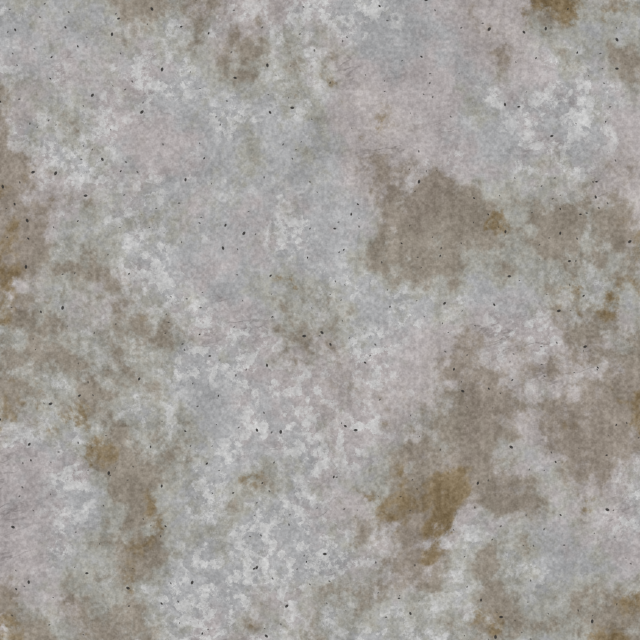
A Shadertoy shader for this texture:

```glsl
const vec3 CEMENT = vec3(0.648, 0.650, 0.655);
const vec3 LICHEN = vec3(0.622, 0.618, 0.584);
const vec3 ROSE   = vec3(0.682, 0.648, 0.646);
const vec3 CHALK  = vec3(0.765, 0.765, 0.762);
const vec3 STAIN  = vec3(0.530, 0.488, 0.438);
const vec3 OCHRE  = vec3(0.490, 0.415, 0.290);
const vec3 PIT    = vec3(0.200, 0.195, 0.190);

const float PATCH_SCALE = 6.5;
const float FLAKE_SCALE = 75.0;
const float GRAIN_SCALE = 230.0;
const float FRAY = 0.20;
const float MOTTLE = 0.17;
const float GRAIN = 0.140;
const float STREAK = 0.050;

float hash(vec2 p) {
    vec3 q = fract(vec3(p.xyx) * 0.1031);
    q += dot(q, q.yzx + 33.33);
    return fract((q.x + q.y) * q.z);
}

float valueNoise(vec2 p) {
    vec2 cell = floor(p), f = fract(p);
    f = f * f * (3.0 - 2.0 * f);
    float low = mix(hash(cell), hash(cell + vec2(1, 0)), f.x);
    float high = mix(hash(cell + vec2(0, 1)), hash(cell + vec2(1, 1)), f.x);
    return mix(low, high, f.y);
}

// Rotated octaves, normalised to a mean of one half
float fractalNoise(vec2 p, int octaves) {
    const mat2 TURN = mat2(1.6, 1.2, -1.2, 1.6);
    float sum = 0.0, total = 0.0, weight = 1.0;
    for (int i = 0; i < octaves; i++) {
        sum += weight * valueNoise(p);
        total += weight;
        weight *= 0.60;
        p = TURN * p + 17.3;
    }
    return sum / total;
}

// Cellular specks: a few cells hold one small, slightly oval pit
float pits(vec2 uv, float scale, float share, float radius, float pixel) {
    vec2 p = uv * scale, home = floor(p);
    float cover = 0.0;
    for (int y = -1; y <= 1; y++)
    for (int x = -1; x <= 1; x++) {
        vec2 cell = home + vec2(x, y);
        vec2 centre = cell + vec2(hash(cell + 11.0), hash(cell + 47.0));
        float angle = 6.2832 * hash(cell + 83.0);
        vec2 axis = vec2(cos(angle), sin(angle));
        vec2 d = (p - centre) / scale;
        d = vec2(dot(d, axis), 1.5 * dot(d, vec2(-axis.y, axis.x)));
        float size = radius * mix(0.5, 1.2, hash(cell + 129.0));
        float spot = 1.0 - smoothstep(-pixel, pixel, length(d) - size);
        cover = max(cover, spot * step(hash(cell + 201.0), share));
    }
    return cover;
}

void mainImage(out vec4 fragColor, in vec2 fragCoord) {
    float pixel = 1.0 / iResolution.y;
    vec2 uv = fragCoord * pixel;

    // Broad weathering, with a slow sine warp and frayed borders
    vec2 warped = uv + 0.018 * sin(uv.yx * vec2(13.0, 17.0) + vec2(1.0, 4.0));
    float fray = FRAY * (fractalNoise(uv * 60.0 + 211.0, 4) - 0.5);
    float weather = fractalNoise(warped * PATCH_SCALE + 3.7, 7) + fray;
    float warm = smoothstep(0.42, 0.56, weather);
    float stain = smoothstep(0.54, 0.66, weather);
    float rose = smoothstep(0.46, 0.64, fractalNoise(warped * 5.0 + 61.0, 6) - fray);
    float ochre = smoothstep(0.59, 0.73, fractalNoise(warped * 13.0 + 29.0, 5));

    // Lacy chalk flakes gather in clusters on the cooler ground
    float cluster = smoothstep(0.40, 0.60, fractalNoise(uv * 9.0 + 95.0, 4));
    float flakes = smoothstep(0.46, 0.64, fractalNoise(uv * FLAKE_SCALE + 7.0, 4));
    flakes *= cluster * (1.0 - 0.6 * warm);

    vec3 color = mix(CEMENT, LICHEN, 0.9 * warm);
    color = mix(color, ROSE, 0.75 * rose);
    color = mix(color, CHALK, 0.90 * flakes);
    color = mix(color, STAIN, 0.76 * stain);
    color = mix(color, OCHRE, 0.70 * stain * ochre);

    // Mottling, vertical streaks and fine grain
    color += MOTTLE * (fractalNoise(uv * 26.0 + 143.0, 5) - 0.5);
    color += STREAK * warm * (valueNoise(uv * vec2(150.0, 18.0)) - 0.5);
    color += GRAIN * (fractalNoise(uv * GRAIN_SCALE, 2) - 0.5);

    // Faint, broken, slanted creases in the rosy areas
    vec2 along = vec2(uv.x * 9.0 + uv.y * 4.0, uv.y * 26.0 - uv.x * 8.0);
    float crease = 1.0 - smoothstep(0.0, 0.05, abs(fractalNoise(along + 37.0, 5) - 0.5));
    crease *= rose * smoothstep(0.52, 0.70, fractalNoise(uv * 8.0 + 171.0, 5));
    color -= 0.08 * crease * (1.0 - stain);

    // Dark air holes
    float holes = pits(uv, 30.0, 0.15, 0.0025, pixel);
    holes = max(holes, 0.65 * pits(uv + 5.0, 52.0, 0.12, 0.0015, pixel));
    color = mix(color, PIT, 0.85 * holes);

    fragColor = vec4(clamp(color, 0.0, 1.0), 1.0);
}
```
